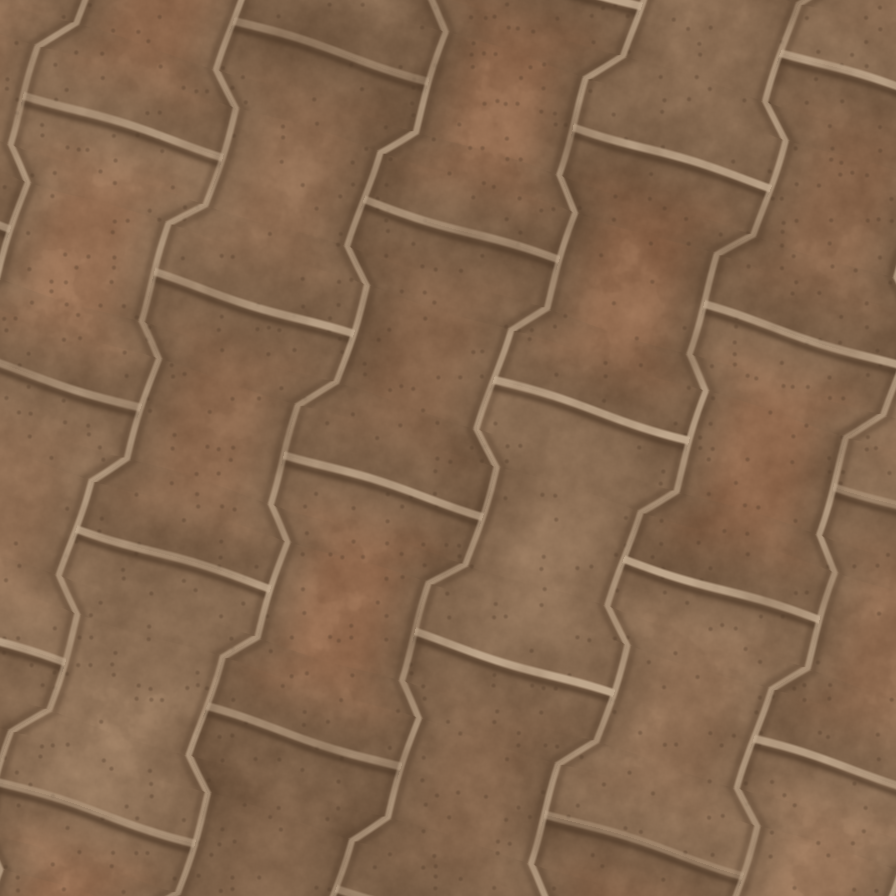
This texture is drawn by a WebGL 1 fragment shader. Its source:

```glsl
precision highp float;
// Worn clay paving of waisted, I-shaped blocks in tilted columns.
// Each column slides by half a block; a clamped triangle wave forms the shared
// sides, and layered sines stain the blocks and wear the pale raised joints.

uniform vec2 u_resolution;

const float TILT = 0.302;                  // radians, clockwise
const vec2 ORIGIN = vec2(0.276, 0.973);    // middle of one side, level with a joint
const float COLUMN_WIDTH = 0.1983;
const float BLOCK_LENGTH = 0.2966;
const float WAIST_DEPTH = 0.0160;
const float WAIST_SLOPE = 0.06;            // half of the slanted part, in block lengths
const float CROSS_HALF = 0.0043;           // half widths of the pale joints
const float SIDE_HALF = 0.0034;
const float WOBBLE = 0.0022;
const float SPECK_CELLS = 75.0;

const vec3 DARK_CLAY = vec3(0.36, 0.265, 0.185);
const vec3 LIGHT_CLAY = vec3(0.67, 0.545, 0.43);
const vec3 JOINT = vec3(0.75, 0.655, 0.55);
const vec3 SHADOW = vec3(0.31, 0.225, 0.155);
const vec3 WARM_TINT = vec3(0.035, -0.010, -0.020);

float hash(vec2 p) {
  return fract(sin(dot(p, vec2(127.1, 311.7))) * 4375.85);
}

// Warped sines in turning octaves, roughly -1 to 1
float clouds(vec2 p) {
  float sum = 0.0;
  float amp = 0.5;
  for (int i = 0; i < 5; i++) {
    vec2 q = p + 0.8 * sin(1.3 * p.yx + vec2(1.7, 4.1));
    sum += amp * sin(q.x) * sin(q.y);
    p = mat2(0.8, 0.6, -0.6, 0.8) * p * 1.9 + 2.3;
    amp *= 0.62;
  }
  return sum;
}

// One jittered pit per cell, most of them absent
float specks(vec2 p) {
  vec2 cell = floor(p);
  vec2 pit = 0.3 + 0.4 * vec2(hash(cell), hash(cell + 17.0));
  float present = step(0.86, hash(cell + 41.0));
  return present * (1.0 - smoothstep(0.05, 0.28, length(fract(p) - pit)));
}

// Side profile: 1 beside the joints, -1 at half a block
float waist(float t) {
  float toJoint = abs(fract(t + 0.5) - 0.5);
  return clamp((0.25 - toJoint) / WAIST_SLOPE, -1.0, 1.0);
}

float line(float dist, float halfWidth, float soft) {
  return 1.0 - smoothstep(halfWidth - soft, halfWidth + soft, abs(dist));
}

float band(float x, float center, float width) {
  float k = (x - center) / width;
  return exp(-k * k);
}

void main() {
  vec2 uv = gl_FragCoord.xy / u_resolution;
  float soft = max(0.0018, 0.9 / min(u_resolution.x, u_resolution.y));

  // Tilted frame: x across the columns, y down along them
  float c = cos(TILT);
  float s = sin(TILT);
  vec2 p = uv - ORIGIN;
  p = vec2(c * p.x - s * p.y, -s * p.x - c * p.y);
  p += WOBBLE * vec2(sin(31.0 * p.y + 9.0 * p.x), sin(27.0 * p.x - 14.0 * p.y));

  // Nearest side, then the column and block
  float side = floor(p.x / COLUMN_WIDTH + 0.5);
  float wave = waist(p.y / BLOCK_LENGTH - 0.5 * side);
  float sideDist = p.x - side * COLUMN_WIDTH + WAIST_DEPTH * wave;
  float column = sideDist > 0.0 ? side : side - 1.0;
  float slanted = 1.0 - smoothstep(0.9, 1.0, abs(wave));
  sideDist *= mix(1.0, 0.74, slanted);

  float along = p.y / BLOCK_LENGTH - 0.5 * column;
  float joint = floor(along + 0.5);
  float crossDist = (along - joint) * BLOCK_LENGTH;
  vec2 block = vec2(column, floor(along));
  float tone = hash(block + 3.0);

  // Block surface: own tone, paler middle, stains and grain
  float middle = smoothstep(0.0, 0.065, abs(sideDist)) * smoothstep(0.0, 0.10, abs(crossDist));
  float broad = clouds(uv * 8.0 + 1.0);
  float stain = clouds(uv * 23.0 + 13.0 * tone);
  float grain = clouds(uv * 95.0);
  float patchy = smoothstep(0.05, 0.3, stain + 0.4 * broad) * middle;
  float shade = 0.43 + 0.26 * (tone - 0.5) + 0.14 * middle + 0.16 * broad;
  shade += 0.13 * stain + 0.08 * grain + 0.10 * patchy * hash(block + 8.0);
  vec3 color = mix(DARK_CLAY, LIGHT_CLAY, clamp(shade, 0.0, 1.0));
  color += WARM_TINT * middle * hash(block + 21.0);
  color = mix(color, SHADOW, 0.35 * specks(uv * SPECK_CELLS));

  // Joints: shadow under the cross joints, fainter on both flanks of the sides
  float wear = 0.85 + 0.35 * clouds(uv * 18.0 + 5.0);
  float crossWear = clamp(wear * mix(0.45, 1.1, hash(vec2(column, joint) + 31.0)), 0.0, 1.0);
  float sideWear = clamp(wear * 0.72, 0.0, 1.0);
  color = mix(color, SHADOW, 0.62 * band(crossDist, 0.0085, 0.0045));
  color = mix(color, SHADOW, 0.30 * band(abs(sideDist), 0.0070, 0.0045));
  color = mix(color, JOINT, crossWear * line(crossDist, CROSS_HALF, soft));
  color = mix(color, JOINT, sideWear * line(sideDist, SIDE_HALF, soft));

  gl_FragColor = vec4(color, 1.0);
}
```
